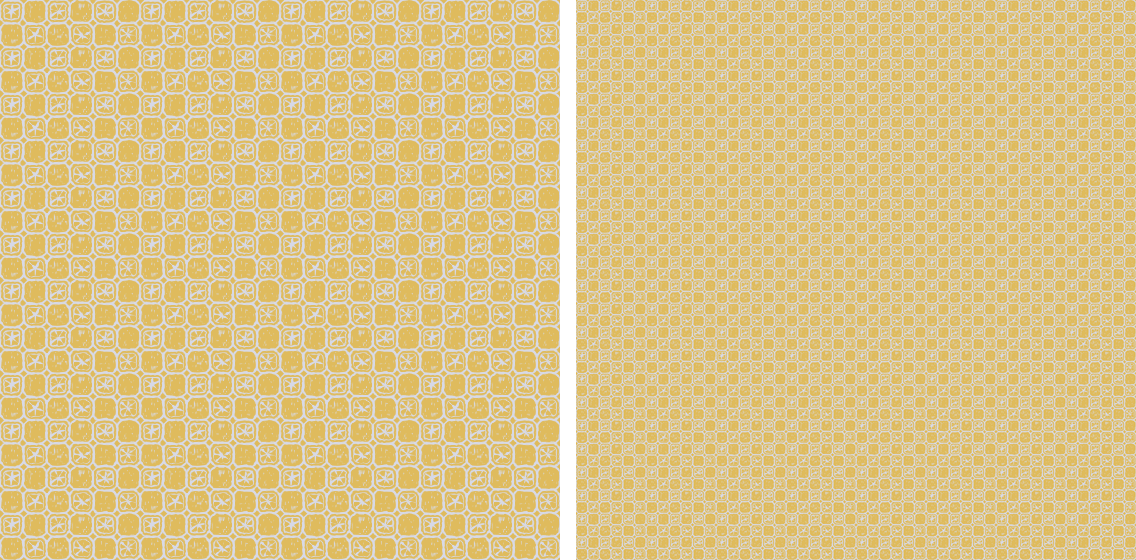
Left, the tile; right, the same tile 2 across and 2 down.
Write a WebGL 2 fragment shader that draws this pattern.

```glsl
#version 300 es
precision highp float;
// Block-printed tiles: ochre octagons, alternately flowered and speckled, with small diamonds at the corners.

#define CELLS 24.0
#define REPEAT vec2(6.0, 2.0)
#define TILE_HALF 0.45
#define TILE_CHAMFER 0.74
#define DIAMOND 0.145
#define RING_WIDTH 0.09
#define ROUGHNESS 0.055
#define WOBBLE 0.07
#define OCHRE vec3(0.875, 0.735, 0.365)
#define PALE vec3(0.842, 0.852, 0.905)

uniform vec2 u_resolution;
out vec4 fragColor;

const float TAU = 6.2831853;

float hash(vec2 p) {
    return fract(sin(dot(p, vec2(127.1, 311.7))) * 43758.5453);
}

// Value noise that wraps with the block of REPEAT cells; freq is whole.
float noise(vec2 p, vec2 freq, float seed) {
    vec2 period = REPEAT * freq;
    vec2 q = p * freq;
    vec2 i = floor(q);
    vec2 f = q - i;
    f = f * f * (3.0 - 2.0 * f);
    vec2 lo = mod(i, period);
    vec2 hi = mod(i + 1.0, period);
    float bottom = mix(hash(lo + seed), hash(vec2(hi.x, lo.y) + seed), f.x);
    float top = mix(hash(vec2(lo.x, hi.y) + seed), hash(hi + seed), f.x);
    return mix(bottom, top, f.y);
}

float smoothMax(float a, float b, float k) {
    float h = max(k - abs(a - b), 0.0) / k;
    return max(a, b) + 0.25 * h * h * k;
}

// Octagonal tile with softened corners, negative inside.
float tileDistance(vec2 p) {
    vec2 a = abs(p);
    float box = max(a.x, a.y) - TILE_HALF;
    return smoothMax(box, (a.x + a.y - TILE_CHAMFER) * 0.707, 0.06);
}

// Wedge petals divided by pale spokes, negative inside a petal.
float petalDistance(vec2 p, float count, float turn, float spoke) {
    float sector = (atan(p.y, p.x) / TAU + turn) * count;
    float angle = (fract(sector) - 0.5) * TAU / count;
    vec2 q = length(p) * vec2(cos(angle), abs(sin(angle)));
    float halfSector = TAU * 0.5 / count;
    return q.y * cos(halfSector) - q.x * sin(halfSector) + spoke;
}

void main() {
    vec2 p = gl_FragCoord.xy / u_resolution * CELLS;
    float soft = 0.7 * CELLS / min(u_resolution.x, u_resolution.y);

    // Hand-cut drift of the grid and ragged print edges
    p += WOBBLE * (vec2(noise(p, vec2(2.0), 3.0), noise(p, vec2(2.0), 17.0)) - 0.5);
    float rough = ROUGHNESS * (noise(p, vec2(11.0), 29.0) - 0.5);
    float blotch = 0.10 * (noise(p, vec2(7.0), 41.0) - 0.5);

    vec2 cell = floor(p);
    vec2 local = p - cell - 0.5;
    vec2 id = mod(cell, REPEAT);
    float variant = hash(id + 5.0);
    float oddRow = id.y;
    bool flowered = mod(id.x + id.y, 2.0) > 0.5;

    // Tile body and corner diamond
    float tile = tileDistance(local) + rough;
    float diamond = (1.0 - abs(local.x) - abs(local.y) - DIAMOND) * 0.707 + 0.6 * rough;
    float ink = min(tile, diamond);

    if (flowered) {
        // Pale field inside a ring, filled with petals
        float field = tile + RING_WIDTH;
        float margin = mix(0.035, 0.06, oddRow);
        float count = 5.0 + floor(variant * 3.0);
        float spoke = mix(0.027, 0.036, oddRow);
        vec2 centre = 0.05 * (vec2(hash(id + 11.0), hash(id + 23.0)) - 0.5);
        float petals = petalDistance(local - centre, count, hash(id + 31.0), spoke);
        petals = max(petals + blotch, field + margin + 0.5 * blotch);
        ink = max(ink, min(-field, petals));
    } else {
        // Worn specks, densest halfway out from the middle
        float amount = mix(0.70, 0.84, variant);
        float band = abs(length(local) - 0.24);
        float grain = noise(p, vec2(15.0, 10.0), 53.0);
        float speck = (amount + 0.9 * band - grain) * 0.11;
        ink = max(ink, -max(speck, tile + 0.07));
    }

    float coverage = 1.0 - smoothstep(-soft, soft, ink);
    fragColor = vec4(mix(PALE, OCHRE, coverage), 1.0);
}
```
